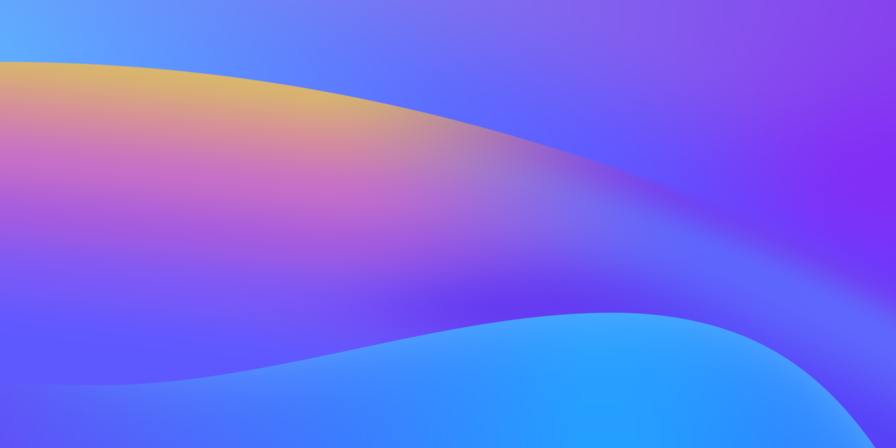
Write a WebGL 1 fragment shader that draws this background.

```glsl
precision highp float;
// Smooth abstract waves: a gold-to-violet swell and an azure hill on a blue-violet sky.

uniform vec2 u_resolution;

// Upper swell: parabola from the left, blurring to the right
const float SWELL_TOP = 0.862;
const float SWELL_DROP = 0.505;
const float SWELL_BLUR = 0.06;
const float BAND_TILT = 0.2;

// Lower hill: valley on the left, crest, then a steep fall
const float VALLEY_X = 0.11;
const float VALLEY_Y = 0.140;
const float CREST_X = 0.684;
const float CREST_Y = 0.302;

// Sky far from and next to the swell
const vec3 SKY_LEFT = vec3(0.41, 0.62, 0.98);
const vec3 SKY_MID = vec3(0.50, 0.44, 0.94);
const vec3 SKY_RIGHT = vec3(0.53, 0.26, 0.93);
const vec3 HALO_LEFT = vec3(0.37, 0.68, 1.00);
const vec3 HALO_MID = vec3(0.36, 0.42, 1.00);
const vec3 HALO_RIGHT = vec3(0.40, 0.23, 1.00);
const vec3 PURPLE = vec3(0.51, 0.17, 0.97);

// Swell bands, warm on the left and cool on the right
const vec3 GOLD = vec3(0.85, 0.71, 0.43);
const vec3 SALMON = vec3(0.84, 0.57, 0.59);
const vec3 PINK = vec3(0.78, 0.44, 0.78);
const vec3 VIOLET = vec3(0.65, 0.36, 0.87);
const vec3 INDIGO = vec3(0.48, 0.35, 0.97);
const vec3 BLUE = vec3(0.37, 0.35, 1.00);
const vec3 COOL_EDGE = vec3(0.44, 0.26, 0.95);
const vec3 COOL_LIGHT = vec3(0.37, 0.40, 0.99);
const vec3 COOL_DEEP = vec3(0.34, 0.26, 0.97);
const vec3 SHADE = vec3(0.39, 0.21, 0.94);

// Hill
const vec3 HILL_LEFT = vec3(0.37, 0.32, 0.97);
const vec3 HILL_MID = vec3(0.23, 0.48, 1.00);
const vec3 HILL_CORE = vec3(0.14, 0.62, 1.00);
const vec3 HILL_RIGHT = vec3(0.17, 0.52, 1.00);
const vec3 RIM = vec3(0.42, 0.70, 1.00);

float swellEdge(float x) {
  return SWELL_TOP - SWELL_DROP * x * x;
}

float hillEdge(float x) {
  float rise = mix(VALLEY_Y, CREST_Y, smoothstep(VALLEY_X, CREST_X, x));
  float left = max(VALLEY_X - x, 0.0);
  float fall = max(x - CREST_X, 0.0);
  float fall2 = fall * fall;
  return rise + 0.5 * left * left - fall2 * (2.1 + 16.5 * fall2);
}

// Three colours with the middle one at position m
vec3 ramp(vec3 a, vec3 b, vec3 c, float m, float t) {
  return mix(mix(a, b, clamp(t / m, 0.0, 1.0)), c, clamp((t - m) / (1.0 - m), 0.0, 1.0));
}

float glow(vec2 p, vec2 center, vec2 radius) {
  vec2 q = (p - center) / radius;
  return exp(-dot(q, q));
}

vec3 skyColor(vec2 p, float height) {
  vec3 far = ramp(SKY_LEFT, SKY_MID, SKY_RIGHT, 0.5, p.x);
  vec3 near = ramp(HALO_LEFT, HALO_MID, HALO_RIGHT, 0.5, p.x);
  vec3 col = mix(near, far, smoothstep(-0.02, 0.34, height));
  return mix(col, PURPLE, 0.9 * glow(p, vec2(1.0, 0.61), vec2(0.17, 0.20)));
}

vec3 swellColor(vec2 p, float depth) {
  float s = 1.0 - p.y - BAND_TILT * p.x;
  vec3 warm = mix(GOLD, SALMON, smoothstep(0.12, 0.25, s));
  warm = mix(warm, PINK, smoothstep(0.21, 0.36, s));
  warm = mix(warm, VIOLET, smoothstep(0.33, 0.49, s));
  warm = mix(warm, INDIGO, smoothstep(0.45, 0.62, s));
  warm = mix(warm, BLUE, smoothstep(0.59, 0.75, s));
  vec3 cool = mix(COOL_EDGE, COOL_LIGHT, smoothstep(0.0, 0.11, depth));
  cool = mix(cool, COOL_DEEP, smoothstep(0.13, 0.36, depth));
  vec3 col = mix(warm, cool, smoothstep(0.34, 0.80, p.x));
  return mix(col, SHADE, 0.75 * glow(p, vec2(0.57, 0.31), vec2(0.16, 0.08)));
}

vec3 hillColor(vec2 p, float depth) {
  vec3 col = ramp(HILL_LEFT, HILL_MID, HILL_CORE, 0.58, p.x / 0.65);
  col = mix(col, HILL_RIGHT, smoothstep(0.68, 0.95, p.x));
  float rim = exp(-max(depth, 0.0) * 14.0);
  return mix(col, RIM, 0.45 * rim * smoothstep(-0.15, 0.45, p.x));
}

void main() {
  vec2 p = gl_FragCoord.xy / u_resolution;
  float pixel = 1.0 / u_resolution.y;

  float swellDepth = swellEdge(p.x) - p.y;
  float swellSoft = pixel + SWELL_BLUR * smoothstep(0.62, 1.0, p.x);
  vec3 col = mix(skyColor(p, -swellDepth), swellColor(p, swellDepth),
                 smoothstep(-swellSoft, swellSoft, swellDepth));

  // Divide by the slope to get an even distance on the steep side
  float slope = (hillEdge(p.x + 0.002) - hillEdge(p.x - 0.002)) / 0.004;
  slope *= u_resolution.y / u_resolution.x;
  float hillDepth = (hillEdge(p.x) - p.y) / sqrt(1.0 + slope * slope);
  col = mix(col, hillColor(p, hillDepth), smoothstep(-pixel, pixel, hillDepth));

  gl_FragColor = vec4(col, 1.0);
}
```
